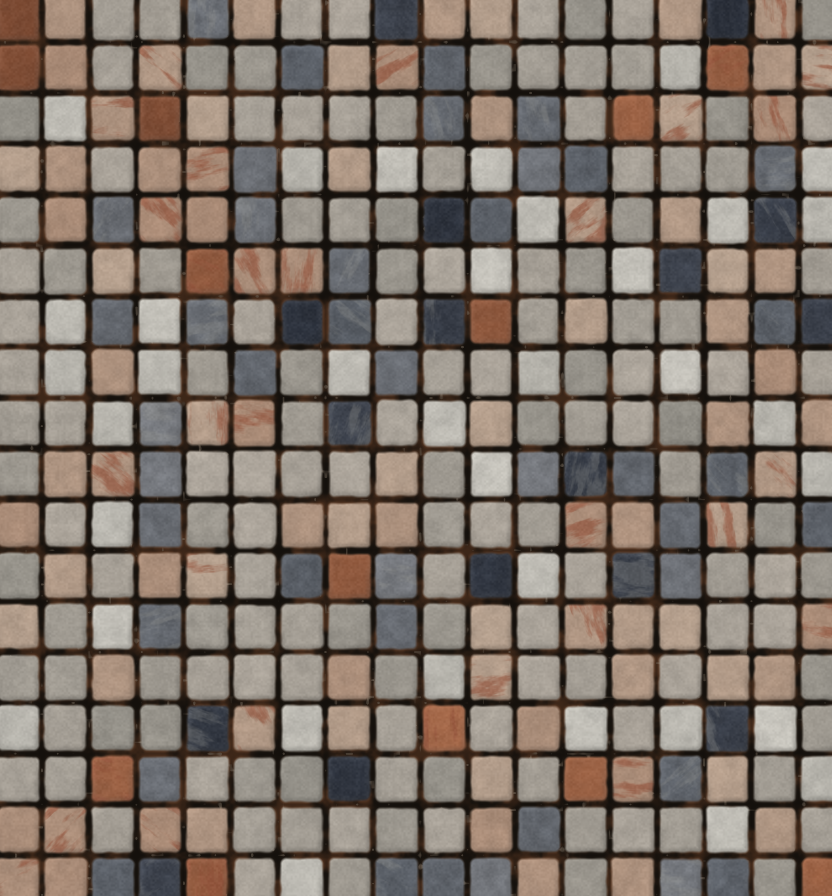
A Shadertoy shader for this pattern:

```glsl
// Tumbled stone mosaic: small rounded tiles in mixed greys, peach, slate and rust over dark brown grout
#define TILE_COUNT vec2(17.59, 17.63)
#define GRID_SHIFT vec2(0.113, 0.20)
#define CELL_ASPECT 0.932
#define TILE_HALF vec2(0.416, 0.449)
#define CORNER 0.095
#define EDGE_SOFT 0.036
#define JITTER 0.022
#define GRAIN 0.045
#define VEIN_SHARE 0.38

float hash(vec2 p) {
    return fract(sin(dot(p, vec2(127.1, 311.7))) * 43758.5453);
}

float noise(vec2 p) {
    vec2 i = floor(p), f = fract(p);
    f = f * f * (3.0 - 2.0 * f);
    return mix(mix(hash(i), hash(i + vec2(1, 0)), f.x),
               mix(hash(i + vec2(0, 1)), hash(i + vec2(1, 1)), f.x), f.y);
}

float fbm(vec2 p) {
    float sum = 0.0, amp = 0.5;
    for (int i = 0; i < 4; i++) {
        sum += amp * noise(p);
        p = p * 2.03 + 17.3;
        amp *= 0.5;
    }
    return sum / 0.9375;
}

float roundedBox(vec2 p, vec2 halfSize, float r) {
    vec2 q = abs(p) - halfSize + r;
    return length(max(q, 0.0)) + min(max(q.x, q.y), 0.0) - r;
}

// Base colour of one tile, drawn from weighted stone types
vec3 stoneColor(vec2 id, out float warm, out float slate) {
    float pick = hash(id + 3.7), tone = hash(id + 19.3);
    warm = 0.0;
    slate = 0.0;
    if (pick < 0.10) return mix(vec3(0.70, 0.69, 0.66), vec3(0.77, 0.76, 0.73), tone);
    if (pick < 0.49) return mix(vec3(0.56, 0.55, 0.52), vec3(0.68, 0.65, 0.61), sqrt(tone));
    if (pick < 0.74) {
        warm = 1.0;
        return mix(vec3(0.66, 0.54, 0.46), vec3(0.71, 0.63, 0.56), tone);
    }
    if (pick < 0.80) {
        warm = 1.0;
        return mix(vec3(0.48, 0.29, 0.20), vec3(0.64, 0.41, 0.29), tone);
    }
    slate = 1.0;
    if (pick < 0.94) return mix(vec3(0.34, 0.36, 0.39), vec3(0.46, 0.47, 0.49), tone);
    return mix(vec3(0.17, 0.19, 0.23), vec3(0.26, 0.28, 0.32), tone);
}

// Cloudy mottling, slanted veins and fine grain within a tile
vec3 stoneSurface(vec2 id, vec2 p) {
    float warm, slate;
    vec3 col = stoneColor(id, warm, slate);
    vec2 seed = id * 7.31;
    float cloud = fbm(p * 4.0 + seed) - 0.5;
    col *= 1.0 + cloud * mix(0.14, 0.32, slate);

    float angle = 6.2832 * hash(id + 41.0);
    vec2 along = mat2(cos(angle), sin(angle), -sin(angle), cos(angle)) * p;
    float streak = smoothstep(0.48, 0.72, fbm(along * vec2(1.6, 5.0) + seed + 50.0));
    float veined = step(1.0 - VEIN_SHARE, hash(id + 61.0));
    col = mix(col, vec3(0.57, 0.32, 0.23), streak * veined * warm * 0.65);
    col = mix(col, vec3(0.60, 0.60, 0.58), streak * veined * slate * 0.30);
    return col + GRAIN * (noise(p * 24.0 + seed) - 0.5);
}

// Dark brown grout with rusty stretches and a few pale crumbs
vec3 groutColor(vec2 grid) {
    vec3 col = mix(vec3(0.10, 0.08, 0.06), vec3(0.30, 0.19, 0.12),
                   smoothstep(0.35, 0.80, fbm(grid * 2.3)));
    float crumb = smoothstep(0.84, 0.97, noise(grid * 9.0 + 80.0));
    return mix(col, vec3(0.50, 0.45, 0.39), crumb * 0.55);
}

void mainImage(out vec4 fragColor, in vec2 fragCoord) {
    vec2 grid = fragCoord / iResolution.xy * TILE_COUNT + GRID_SHIFT;
    vec2 id = floor(grid);
    vec2 p = (fract(grid) - 0.5) * vec2(CELL_ASPECT, 1.0);
    float pixel = TILE_COUNT.y / iResolution.y;

    // Slightly uneven placement, size and outline
    p += JITTER * (vec2(hash(id + 5.0), hash(id + 11.0)) - 0.5);
    vec2 halfSize = TILE_HALF - JITTER * vec2(hash(id + 23.0), hash(id + 29.0));
    float d = roundedBox(p, halfSize, CORNER * mix(0.7, 1.4, hash(id + 31.0)));
    d += 0.025 * (noise(p * 6.0 + id * 5.7) - 0.5);

    // Worn rim, pale toward the upper left and shaded toward the lower right
    vec3 stone = stoneSurface(id, p);
    float rim = smoothstep(-0.13, -0.02, d);
    float light = dot(p, vec2(-0.5, 0.8));
    stone *= 1.0 + rim * (0.24 * light - 0.06);
    stone += 0.04 * rim * (1.0 - smoothstep(0.3, 0.55, stone.g));

    // Contact shadow in the joints
    vec3 grout = groutColor(grid) * mix(1.1, 0.8, smoothstep(0.0, 0.07, d));
    float soft = max(EDGE_SOFT, 0.75 * pixel);
    vec3 col = mix(stone, grout, smoothstep(-soft, soft, d));
    fragColor = vec4(clamp(col, 0.0, 1.0), 1.0);
}
```
